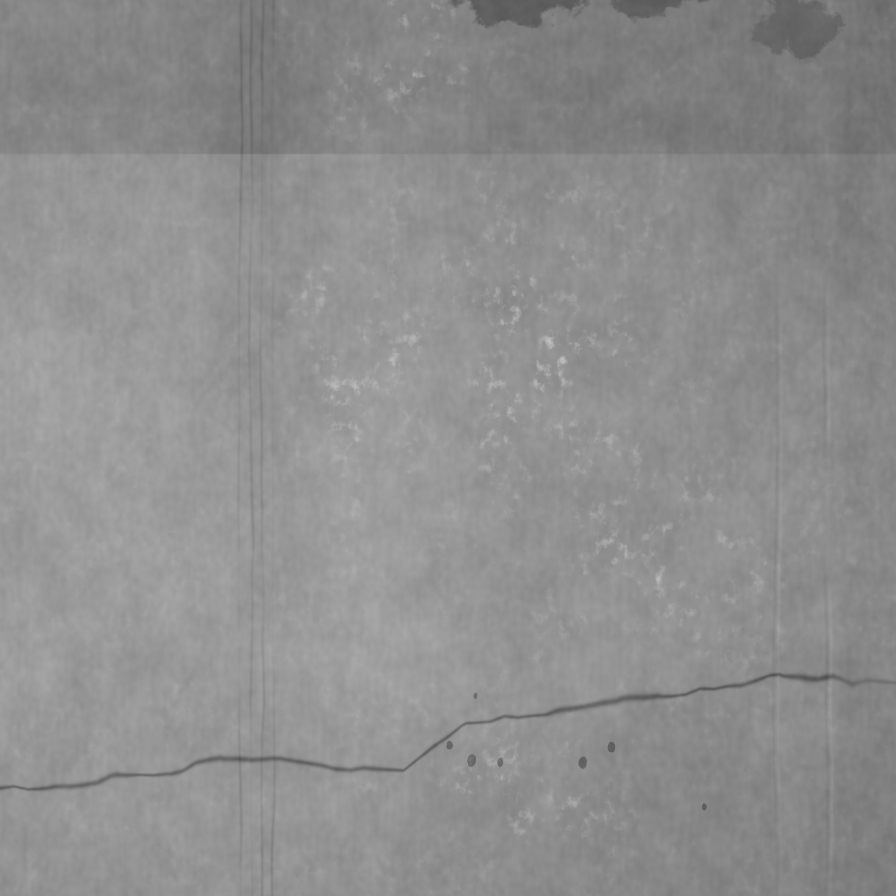
A WebGL 1 fragment shader for this texture:

```glsl
precision highp float;
// Weathered grey concrete wall with a seam, a long crack, scratches and stains.
uniform vec2 u_resolution;
#define WALL_TONE 0.612
#define MOTTLE 0.062
#define GRAIN 0.026
#define SEAM_Y 0.828
#define FLECK_LIGHT 0.15
#define CRACK_DEPTH 0.19
#define CRACK_WIDTH 0.0030
#define SCRATCH_DEPTH 0.06
#define STAIN_TONE 0.37
#define PIT_COUNT 7

float hash(vec2 p) {
  vec3 q = fract(p.xyx * 0.1031);
  q += dot(q, q.yzx + 33.33);
  return fract((q.x + q.y) * q.z);
}
float corner(vec2 cell, vec2 offset) {
  float angle = 6.2832 * hash(cell + 57.0);
  return dot(vec2(cos(angle), sin(angle)), offset);
}
float noise(vec2 p) {
  vec2 i = floor(p), f = p - i, e = vec2(1.0, 0.0);
  vec2 s = f * f * f * (f * (f * 6.0 - 15.0) + 10.0);
  return mix(mix(corner(i, f), corner(i + e, f - e), s.x),
             mix(corner(i + e.yx, f - e.yx), corner(i + 1.0, f - 1.0), s.x), s.y);
}
float fbm(vec2 p) {
  float sum = 0.0, amp = 1.0;
  for (int k = 0; k < 4; k++) {
    sum += amp * noise(p);
    p = p * 2.03 + 17.3;
    amp *= 0.55;
  }
  return sum;
}
// Straight segments between random heights, from -0.5 to 0.5.
float zigzag(float x, float seed) {
  float i = floor(x);
  return mix(hash(vec2(i, seed)), hash(vec2(i + 1.0, seed)), x - i) - 0.5;
}
float ramp(float a, float b, float x) { return clamp((x - a) / (b - a), 0.0, 1.0); }

// Soft elliptical window: 1 at the centre, fading outward.
float glow(vec2 p, vec2 centre, vec2 radius) {
  vec2 d = (p - centre) / radius;
  return exp(-dot(d, d));
}
// Ragged blot with a smooth edge.
float blot(vec2 p, vec2 centre, vec2 radius) {
  float r = length((p - centre) / radius) + 0.65 * fbm(p * 36.0);
  return 1.0 - smoothstep(0.78, 1.12, r);
}
// Thin vertical line that wanders slightly and varies in strength.
float scratch(vec2 p, float x, float seed) {
  x += 0.005 * noise(vec2(seed, p.y * 4.0)) + 0.002 * zigzag(p.y * 28.0, seed);
  float d = abs(p.x - x) / 0.0017;
  return exp(-d * d) * (0.25 + 0.75 * smoothstep(-0.3, 0.3, noise(vec2(seed + 9.0, p.y * 5.0))));
}
float crackHeight(float x) {
  float y = 0.120 + 0.014 * ramp(0.05, 0.13, x) + 0.020 * ramp(0.19, 0.245, x)
          - 0.011 * ramp(0.25, 0.45, x) + 0.045 * ramp(0.45, 0.52, x)
          + 0.057 * ramp(0.52, 0.87, x) - 0.009 * ramp(0.93, 0.95, x);
  return y + 0.009 * zigzag(x * 23.0, 3.0) + 0.005 * zigzag(x * 64.0, 8.0);
}
// Broad shading, darker to the right and above the seam.
float wallTone(vec2 p) {
  float tone = WALL_TONE - 0.062 * smoothstep(0.25, 0.95, p.x);
  tone -= 0.022 * smoothstep(0.925, 0.95, p.x) + 0.04 * smoothstep(0.3, 0.0, p.y);
  tone -= 0.035 * smoothstep(0.5, 0.85, p.y) + 0.025 * glow(p, vec2(0.29, 0.7), vec2(0.06, 0.4));
  float above = smoothstep(SEAM_Y - 0.0015, SEAM_Y + 0.0015, p.y);
  return tone - above * (0.045 + 0.04 * glow(p, vec2(0.29, 0.95), vec2(0.09, 0.3)));
}
// Pale flecks gathered in loose clusters.
float flecks(vec2 p) {
  float area = glow(p, vec2(0.61, 0.62), vec2(0.12, 0.14))
             + glow(p, vec2(0.45, 0.95), vec2(0.08, 0.08))
             + 0.7 * glow(p, vec2(0.39, 0.6), vec2(0.07, 0.12))
             + 0.8 * glow(p, vec2(0.74, 0.37), vec2(0.12, 0.1))
             + 0.7 * glow(p, vec2(0.58, 0.12), vec2(0.12, 0.06));
  float patches = smoothstep(-0.3, 0.45, fbm(p * 17.0 + 4.0));
  return (area + 0.2) * patches * smoothstep(-0.05, 0.75, fbm(p * vec2(74.0, 62.0)));
}
void main() {
  vec2 p = gl_FragCoord.xy / u_resolution;
  float tone = wallTone(p);
  // Cloudy mottling, grain, trowel streaks and flecks
  tone += MOTTLE * (0.5 * fbm(p * 6.0) + 0.55 * fbm(p * vec2(30.0, 25.0) + 31.0));
  tone += GRAIN * (noise(p * vec2(125.0, 95.0)) + 0.5 * noise(p * vec2(160.0, 18.0)));
  tone += FLECK_LIGHT * flecks(p);
  // Scratches: a bundle at the left and a pale-edged pair at the right
  for (int k = 0; k < 4; k++) {
    float n = float(k);
    tone -= SCRATCH_DEPTH * scratch(p, 0.268 + 0.0125 * n, n * 3.7 + 0.4);
  }
  for (int k = 0; k < 2; k++) {
    float n = float(k), x = 0.87 + 0.057 * n, fade = 1.0 - smoothstep(0.55, 0.75, p.y);
    tone += 0.5 * SCRATCH_DEPTH * fade * (scratch(p, x, n + 40.4) - scratch(p, x - 0.005, n + 40.4));
  }
  // Long crack of changing width
  float gap = abs(p.y - crackHeight(p.x));
  float width = CRACK_WIDTH * (1.0 + 0.7 * noise(vec2(p.x * 22.0, 5.5)));
  float depth = CRACK_DEPTH * (1.0 - 0.55 * smoothstep(0.92, 0.95, p.x));
  tone -= depth * exp(-gap * gap / (width * width));
  // Small pits toward the lower right
  for (int k = 0; k < PIT_COUNT; k++) {
    float n = float(k), size = 0.002 + 0.004 * hash(vec2(n, 11.0));
    vec2 spot = vec2(1.0 - 0.5 * hash(vec2(n, 2.0)), 0.26 * hash(vec2(n, 7.0)));
    tone -= 0.16 * blot(p, spot, size * vec2(1.0, 1.5));
  }
  // Dark stains along the top
  float stain = max(blot(p, vec2(0.58, 1.005), vec2(0.07, 0.032)), blot(p, vec2(0.73, 1.005), vec2(0.05, 0.022)));
  stain = max(stain, 0.75 * blot(p, vec2(0.89, 0.97), vec2(0.046, 0.034)));
  tone = mix(tone, STAIN_TONE + 0.04 * fbm(p * 40.0), stain);
  gl_FragColor = vec4(vec3(clamp(tone, 0.0, 1.0)), 1.0);
}
```
